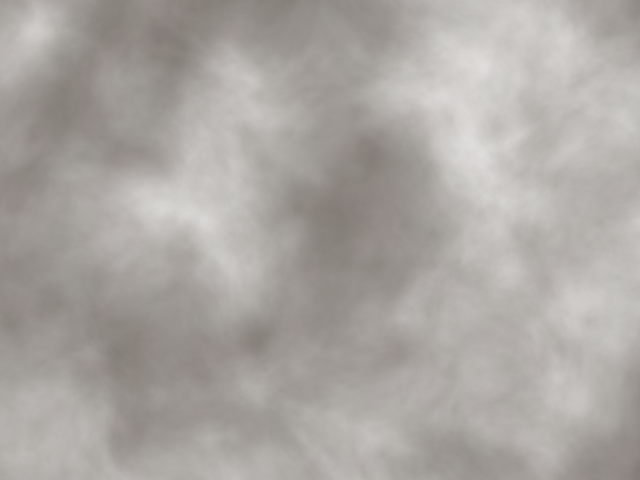
Reproduce this texture procedurally as a WebGL 2 fragment shader.

```glsl
#version 300 es
precision highp float;

uniform vec2 u_resolution;
out vec4 fragColor;

// Integer hash of a lattice cell, from 0 to 1
float hash(vec2 cell) {
    uvec2 q = uvec2(ivec2(cell)) * uvec2(1597u, 3812u) + uvec2(7919u, 104729u);
    uint h = (q.x ^ (q.y * 40503u)) * 747796405u + 28913u;
    h = ((h >> ((h >> 28u) + 4u)) ^ h) * 277803737u;
    h = (h >> 22u) ^ h;
    return float(h >> 8u) / 16777216.0;
}

float valueNoise(vec2 p) {
    vec2 cell = floor(p);
    vec2 f = p - cell;
    vec2 w = f * f * (3.0 - 2.0 * f);
    float low = mix(hash(cell), hash(cell + vec2(1.0, 0.0)), w.x);
    float high = mix(hash(cell + vec2(0.0, 1.0)), hash(cell + vec2(1.0, 1.0)), w.x);
    return mix(low, high, w.y);
}

// Octaves are turned against each other to hide the lattice
float cloudNoise(vec2 p) {
    const mat2 turn = mat2(0.8, 0.6, -0.6, 0.8);
    float sum = 0.0, total = 0.0, amplitude = 0.5;
    for (int octave = 0; octave < 7; octave++) {
        sum += amplitude * valueNoise(p);
        total += amplitude;
        amplitude *= 0.5;
        p = turn * p * 2.03 + vec2(17.3, 9.1);
    }
    return sum / total;
}

void main() {
    vec2 uv = gl_FragCoord.xy / u_resolution.y;

    // Diagonal lattice, gently warped into wisps
    vec2 p = mat2(0.77, 0.64, -0.64, 0.77) * uv * 3.6 + vec2(5.2, 2.7);
    vec2 warp = vec2(valueNoise(p * 1.7 + 31.0), valueNoise(p * 1.7 + 57.0)) - 0.5;
    float density = cloudNoise(p + 0.25 * warp);

    // Skew the tones so that bright cores stay rare
    float tone = pow(clamp((density - 0.14) / 0.72, 0.0, 1.0), 1.4);
    vec3 color = mix(vec3(0.47, 0.44, 0.42), vec3(0.87, 0.865, 0.855), tone);

    // Faint warm and cool mottling
    float tint = valueNoise(p * 5.0 + 83.0) - 0.5;
    color += tint * vec3(0.006, -0.006, 0.0);

    fragColor = vec4(color, 1.0);
}
```
